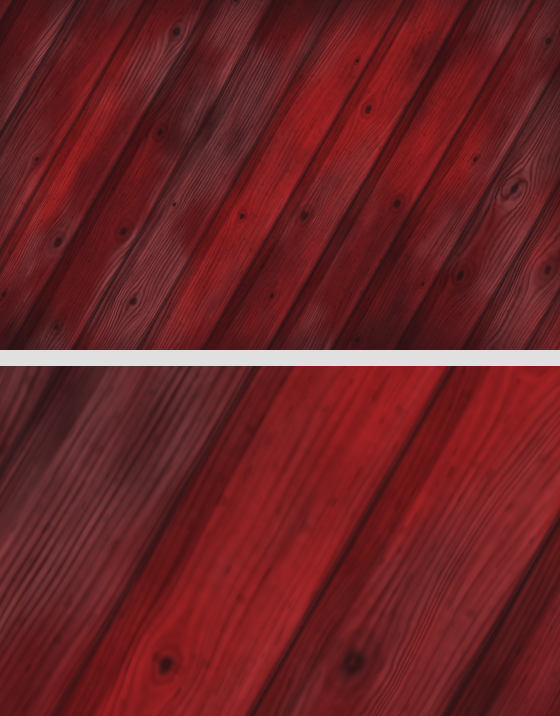
Top, the full canvas; bottom, a detail of the centre.
Write a WebGL 1 fragment shader that draws this texture.

```glsl
precision highp float;
// Diagonal red-stained wooden planks with weathered grain, knots and dark seams.

uniform vec2 u_resolution;

const vec2 ALONG = vec2(0.5, 0.866);    // plank direction, 60 degrees
const float PITCH = 0.1604;             // plank width, in canvas heights
const float FIRST_SEAM = 0.198;         // first seam, from the upper left corner
const float SEAM_JITTER = 0.06;         // all widths below are in plank widths
const float SEAM_WIDTH = 0.035;
const float STRIP_WIDTH = 0.19;         // recessed strip beside each seam
const float GRAIN_LINES = 16.0;
const float GRAIN_DEPTH = 0.26;
const float KNOT_SPACING = 1.9;
const float KNOT_CHANCE = 0.65;

const vec3 WINE = vec3(0.38, 0.095, 0.108);
const vec3 CRIMSON = vec3(0.74, 0.135, 0.14);
const vec3 CHARCOAL = vec3(0.165, 0.085, 0.095);
const vec3 ROSE = vec3(0.55, 0.30, 0.315);

float hash(vec2 p) {
  vec3 q = fract(vec3(p.xyx) * 0.1031);
  q += dot(q, q.yzx + 33.33);
  return fract((q.x + q.y) * q.z);
}

float noise(vec2 p) {
  vec2 i = floor(p), f = fract(p);
  f = f * f * (3.0 - 2.0 * f);
  return mix(mix(hash(i), hash(i + vec2(1.0, 0.0)), f.x),
             mix(hash(i + vec2(0.0, 1.0)), hash(i + 1.0), f.x), f.y);
}

float fbm(vec2 p) {
  float sum = 0.0, amp = 0.5;
  for (int i = 0; i < 4; i++) {
    sum += amp * noise(p);
    p = p * 2.03 + 17.3;
    amp *= 0.5;
  }
  return sum / 0.9375;
}

float seamAt(float i) {
  return i + SEAM_JITTER * (hash(vec2(i + 40.0, 7.0)) - 0.5);
}

// Bends the grain coordinate around the knots; returns (grain, knot core, rings).
vec3 knots(vec2 q, float board) {
  float grain = q.x, core = 0.0, rings = 0.0;
  for (int k = -1; k <= 1; k++) {
    vec2 cell = vec2(board + 31.0, floor(q.y / KNOT_SPACING) + float(k) + 20.0);
    float present = step(hash(cell + 3.7), KNOT_CHANCE);
    float size = mix(0.04, 0.10, hash(cell + 11.1));
    vec2 center = vec2(mix(0.25, 0.85, hash(cell + 5.3)),
                       (cell.y - 20.0 + mix(0.2, 0.8, hash(cell + 8.9))) * KNOT_SPACING);
    vec2 d = q - center;
    float r = length(d * vec2(1.0, 0.65)) / size;
    r += 0.35 * (noise(d * 14.0 + cell) - 0.5);
    grain -= present * 0.9 * d.x * exp(-r * r / 9.0);
    core = max(core, present * (1.0 - smoothstep(0.35, 1.15, r)));
    rings += present * (0.5 + 0.5 * sin(r * 6.0)) * exp(-r * r / 3.0);
  }
  return vec3(grain, core, rings);
}

void main() {
  vec2 p = gl_FragCoord.xy / u_resolution.y;
  float aspect = u_resolution.x / u_resolution.y;
  float pixel = 1.0 / (u_resolution.y * PITCH);

  // Plank coordinates: t across all planks, s along them.
  float t = (p.x * ALONG.y + (1.0 - p.y) * ALONG.x - FIRST_SEAM) / PITCH;
  float s = dot(p, ALONG) / PITCH;
  float board = floor(t);
  board += step(seamAt(board + 1.0), t) - step(t, seamAt(board));
  float left = t - seamAt(board);
  float right = seamAt(board + 1.0) - t;
  float seed = hash(vec2(board + 60.0, 2.0));
  vec2 q = vec2(left, s + 13.0 * seed);

  // Grain: long growth lines, fine fibres and short pits.
  vec3 knot = knots(q, board);
  float arch = noise(vec2(q.x * 1.2, q.y * 0.32) + board * 9.0);
  float bend = mix(0.25, 0.6, hash(vec2(board + 20.0, 9.0)));
  float grain = knot.x + bend * (arch - 0.5) + 0.02 * noise(q * vec2(5.0, 2.5));
  float phase = grain * GRAIN_LINES + 1.8 * noise(vec2(grain * 7.0, board));
  float wave = 0.5 + 0.5 * sin(6.2832 * phase);
  float groove = wave * wave * mix(0.15, 1.0, noise(vec2(grain * 9.0, q.y * 0.8)));
  float fibre = noise(vec2(grain * 42.0, q.y * 2.5 + board * 5.0));
  float pits = smoothstep(0.78, 0.95, noise(vec2(grain * 30.0, q.y * 9.0) + 90.0));
  float speckle = noise(q * 26.0 + 5.0);

  // Stain, soot and wear, drawn out along the planks.
  vec2 patchPos = vec2(t * 0.85 + 0.35 * seed, s * 0.27);
  vec2 glowPos = (p - vec2(0.6, 0.5)) * vec2(1.1, 1.0);
  float glow = 0.06 * exp(-3.0 * dot(glowPos, glowPos));
  float stain = smoothstep(0.46, 0.82, fbm(patchPos + 4.0) + glow + 0.08 * (seed - 0.5));
  float soot = smoothstep(0.50, 0.82, fbm(patchPos * vec2(0.9, 1.3) + 37.0));
  float worn = smoothstep(0.36, 0.66, fbm(vec2(t * 1.2, s * 0.5) + 71.0));

  vec3 color = mix(WINE, CRIMSON, stain * 0.68);
  color = mix(color, CHARCOAL, soot * (1.0 - 0.7 * stain) * 0.6);
  float bleach = worn * (1.0 - 0.5 * groove) * mix(0.45, 0.65, fibre);
  color = mix(color, ROSE, bleach * (1.0 - 0.5 * stain));
  color *= 1.0 - GRAIN_DEPTH * groove * mix(0.55, 1.0, worn);
  color *= 0.92 + 0.16 * fibre - 0.12 * pits;
  color *= 0.90 + 0.12 * fbm(q * 5.0) + 0.07 * speckle;
  color = mix(color, CHARCOAL, 0.6 * knot.y);
  color *= 1.0 - 0.24 * min(knot.z, 1.0);

  // Seams: dark gap, recessed strip with its own edge line, lit bevel opposite.
  float depth = mix(0.7, 1.0, hash(vec2(board + 80.0, 5.0)));
  float gap = 1.0 - smoothstep(SEAM_WIDTH * 0.3, SEAM_WIDTH + pixel, min(left, right));
  float strip = 1.0 - smoothstep(STRIP_WIDTH - 0.03, STRIP_WIDTH + 0.04, left);
  float stripEdge = exp(-pow((left - STRIP_WIDTH) / 0.025, 2.0));
  float bevel = exp(-pow((right - 0.10) / 0.04, 2.0));
  color *= 1.0 - depth * (0.24 * strip + 0.14 * stripEdge);
  color += ROSE * 0.09 * bevel * (1.0 - soot);
  color = mix(color, CHARCOAL * 0.8, 0.65 * depth * gap);

  // Darkened borders.
  vec2 edge = min(p, vec2(aspect, 1.0) - p);
  float border = smoothstep(-0.05, 0.12, min(edge.x, edge.y) + 0.08 * (fbm(p * 4.0) - 0.5));
  color = mix(CHARCOAL * 0.8, color, mix(0.55, 1.0, border));

  gl_FragColor = vec4(color, 1.0);
}
```
